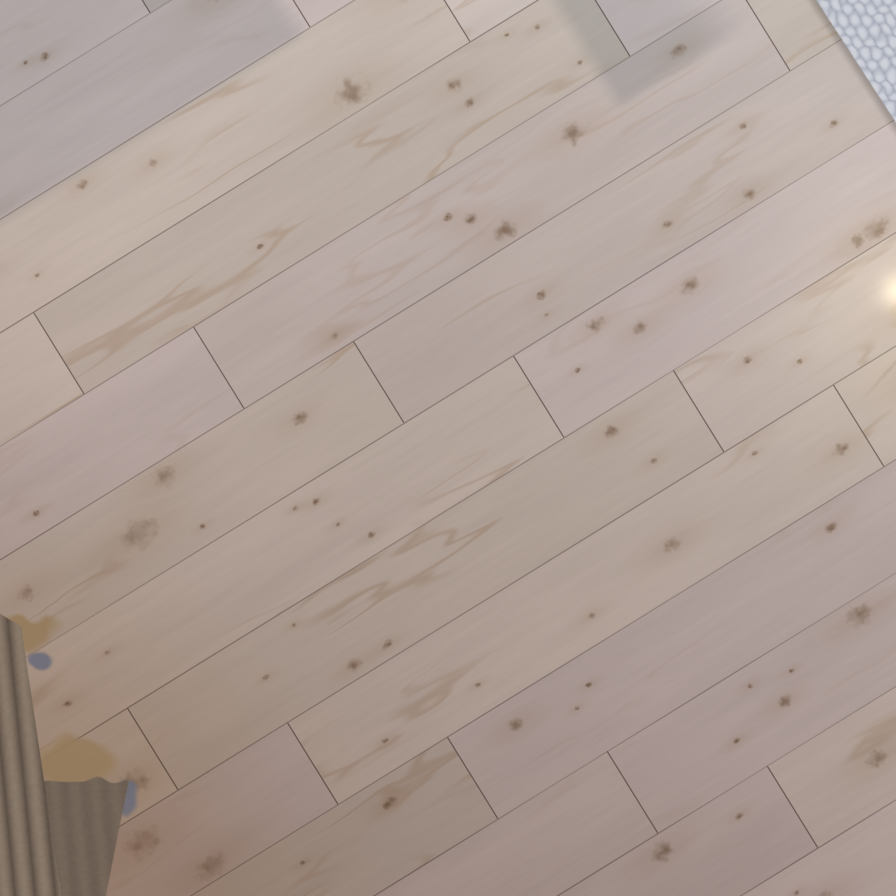
Give the GLSL for this texture, as a WebGL 2 fragment shader.

```glsl
#version 300 es
precision highp float;
uniform vec2 u_resolution;
out vec4 outColor;

float hash(vec2 p) {
  vec3 q = fract(vec3(p.xyx) * 0.1031);
  q += dot(q, q.yzx + 33.33);
  return fract((q.x + q.y) * q.z);
}

float noise(vec2 p) {
  vec2 i = floor(p), f = fract(p);
  f = f * f * (3.0 - 2.0 * f);
  return mix(mix(hash(i), hash(i + vec2(1, 0)), f.x),
             mix(hash(i + vec2(0, 1)), hash(i + vec2(1, 1)), f.x), f.y);
}

float fbm(vec2 p) {
  return 0.55 * noise(p) + 0.3 * noise(p * 2.1 + 7.0) + 0.15 * noise(p * 4.3 + 19.0);
}

float blob(vec2 p, vec2 center, vec2 radius) {
  return 1.0 - smoothstep(0.6, 1.0, length((p - center) / radius));
}

// Wood of one plank: local position in canvas units, tinted by the room light
vec3 wood(vec2 local, vec2 id, vec3 light) {
  vec2 seed = id * 17.3 + 91.0;
  float warm = smoothstep(0.2, 0.8, hash(seed)), tone = hash(seed + 5.7);
  vec3 col = light * mix(0.975, 1.04, tone);
  col *= mix(vec3(1.015, 1.0, 1.01), vec3(0.995, 0.985, 0.96), warm);

  // Soft knots also bend the grain around them
  float bend = 0.0, core = 0.0, halo = 0.0;
  for (int i = 0; i < 6; i++) {
    vec2 k = seed + float(i) * vec2(3.1, 7.9);
    vec2 center = vec2(0.7165, 0.1077) * mix(vec2(0.04, 0.12), vec2(0.96, 0.88), vec2(hash(k), hash(k + 2.3)));
    float radius = mix(0.0028, 0.016, pow(hash(k + 4.6), 2.5));
    vec2 d = local - center;
    float e = length(d * vec2(0.75, 1.0)) / radius + 1.1 * (fbm(local * 140.0 + k) - 0.5);
    float patchy = 0.4 + 0.9 * noise(d / radius * 1.6 + k);
    core = max(core, (1.0 - smoothstep(0.0, 1.25, e)) * patchy * mix(0.85, 0.5, radius / 0.016));
    halo += exp(-dot(d, d * vec2(0.15, 1.0)) / (radius * radius * 3.0));
    bend += d.y * 0.5 * exp(-e * e * 0.15);
  }

  // Broad figure, faint fibres and soft lengthwise streaks
  vec2 g = vec2(local.x, local.y - bend) + seed;
  float figure = fbm(g * vec2(4.0, 24.0));
  float fibre = fbm(g * vec2(14.0, 190.0));
  col *= 1.0 + 0.05 * (figure - 0.5) + 0.035 * (fibre - 0.5);
  float streak = 1.0 - smoothstep(0.0, 0.06, abs(fbm(g * vec2(4.5, 34.0) + 40.0) - 0.52));
  streak *= smoothstep(0.5, 0.85, noise(g * vec2(7.0, 30.0) + 70.0)) * mix(0.25, 1.0, warm);
  col = mix(col, light * vec3(0.88, 0.80, 0.70), 0.5 * streak + 0.25 * min(halo, 1.0));
  return mix(col, light * vec3(0.64, 0.55, 0.46), min(core, 1.0));
}

void main() {
  vec2 p = gl_FragCoord.xy / u_resolution;
  float px = 1.0 / min(u_resolution.x, u_resolution.y);

  // Room light rises toward the upper right
  float t = clamp(0.85 * p.y + 0.3 * p.x - 0.08, 0.0, 1.0);
  vec3 light = mix(vec3(0.597, 0.532, 0.503), vec3(0.775, 0.738, 0.722), t);
  light *= 1.0 + 0.07 * smoothstep(0.5, 0.0, distance(p, vec2(0.05, 0.68)));
  light *= mix(vec3(1), vec3(0.97, 0.92, 0.84), smoothstep(0.5, 0.0, length(p)));

  // Slanted rows, each shifted by a fifth of a plank
  float angle = radians(31.75);
  vec2 along = vec2(cos(angle), sin(angle));
  vec2 uv = vec2(dot(p, along), dot(p, vec2(-along.y, along.x)));
  float across = (uv.y - 0.1035) / 0.1077;
  float row = floor(across);
  float run = (uv.x - 0.8045 + 0.1433 * row) / 0.7165;
  vec2 size = vec2(0.7165, 0.1077), cell = fract(vec2(run, across));
  vec3 col = wood(cell * size, vec2(floor(run), row), light);

  // Hairline seams: faint, uneven long edges and darker butt ends
  vec2 edge = min(cell, 1.0 - cell) * size;
  vec2 seam = 1.0 - smoothstep(vec2(0.0), vec2(0.0007) + 0.7 * px, edge);
  seam *= vec2(0.85, 0.2 + 0.45 * noise(vec2(uv.x * 5.0, floor(across + 0.5) * 3.7)));
  col = mix(col, light * vec3(0.58, 0.54, 0.53), max(seam.x, seam.y));

  // Cool window shadows and a warm reflection
  float shade = smoothstep(0.63, 0.65, uv.y) * (1.0 - smoothstep(0.775, 0.81, uv.x));
  shade += smoothstep(1.04, 1.065, uv.x) * (1.0 - smoothstep(1.15, 1.25, uv.x)) * smoothstep(0.375, 0.398, uv.y);
  col *= mix(vec3(1), vec3(0.885, 0.905, 0.915), shade);
  float glare = distance(p, vec2(1.005, 0.675));
  col += vec3(0.25, 0.23, 0.17) * exp(-glare * glare * 2200.0) + vec3(0.07, 0.065, 0.04) * exp(-glare * glare * 50.0);

  // Woven rug in the upper right corner
  vec2 inward = vec2(0.838, 0.545), q = p - vec2(0.911, 1.0);
  vec2 r = vec2(dot(q, inward), dot(q, vec2(-inward.y, inward.x)));
  vec2 weave = r / vec2(0.011, 0.015) + 0.5 * noise(r * 90.0);
  weave.y += 0.5 * mod(floor(weave.x), 2.0);
  float stitch = smoothstep(0.75, 0.15, length(fract(weave) - 0.5));
  vec3 rug = mix(vec3(0.64, 0.66, 0.71), vec3(0.81, 0.82, 0.85), stitch);
  col *= 1.0 - 0.2 * smoothstep(-0.012, 0.0, r.x);
  col = mix(col, rug, smoothstep(-px, px, r.x));

  // Folded curtain in the lower left corner, with gold and blue trim
  float ragged = 0.018 * (noise(p * 55.0) - 0.5);
  float tall = max(p.x - 0.022 - 0.15 * (0.31 - p.y), p.y - 0.315 + 0.6 * p.x);
  float low = max(p.x - 0.118 - 0.2 * p.y, p.y - 0.13 + ragged);
  float cloth = min(tall, low);
  vec2 frayed = p + ragged;
  float gold = max(blob(frayed, vec2(0.085, 0.15), vec2(0.05, 0.035)), blob(frayed, vec2(0.028, 0.297), vec2(0.04, 0.022)));
  float blue = max(blob(frayed, vec2(0.05, 0.268), vec2(0.016, 0.015)), blob(frayed, vec2(0.142, 0.112), vec2(0.02, 0.022)));
  col = mix(col, vec3(0.58, 0.48, 0.36), gold * 0.9);
  col = mix(col, vec3(0.42, 0.42, 0.47), blue * 0.9);
  float fold = 0.5 + 0.5 * sin((p.x + 0.1 * p.y) * 280.0);
  vec3 fabric = mix(vec3(0.36, 0.31, 0.27), vec3(0.53, 0.47, 0.41), tall < 0.0 ? sqrt(fold) : 0.35 + 0.2 * fold);
  fabric *= 0.98 + 0.04 * noise(p * 300.0);
  col = mix(col, fabric, 1.0 - smoothstep(-px, px, cloth));

  outColor = vec4(clamp(col, 0.0, 1.0), 1.0);
}
```
